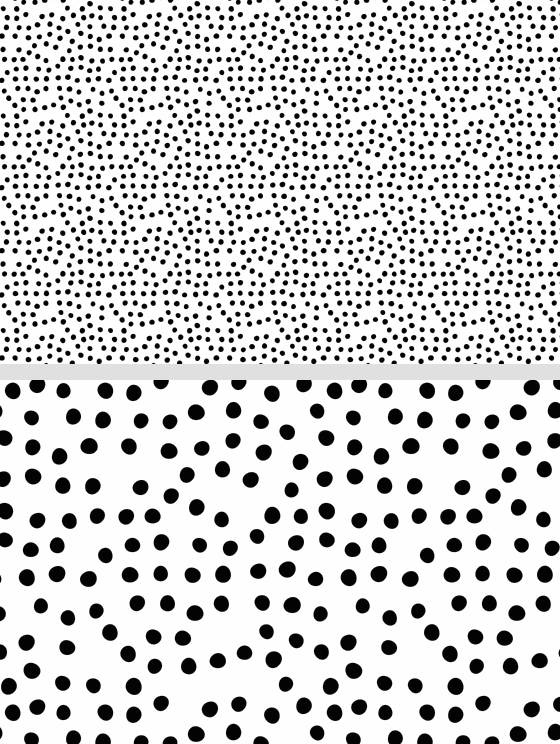
Top: the whole. Bottom: its middle third, enlarged.
Reproduce this pattern procedurally as a WebGL 2 fragment shader.

```glsl
#version 300 es
precision highp float;
// Evenly scattered black dots on white paper, repeating as a square tile.
// Each grid cell holds one jittered point; two rounds of mutual repulsion
// space the points out, then each is drawn as a slightly uneven disc.

#define CELLS_ACROSS 52.2   // grid cells over the canvas width
#define TILE 10             // cells per side of the repeating tile
#define JITTER 0.92         // random offset of a point inside its cell
#define SPACING 0.95        // distance below which points repel
#define PUSH 0.45           // strength of the repulsion
#define MAX_PUSH 0.3        // longest move in one round
#define RADIUS 0.241        // mean dot radius in cells
#define SIZE_VARIATION 0.07 // relative spread of the radius
#define WOBBLE 0.04         // relative unevenness of the outline
#define SOFTNESS 1.1        // edge width in pixels
#define INK vec3(0.01)
#define PAPER vec3(0.996)

uniform vec2 u_resolution;
out vec4 fragColor;

const int SIDE = 7;         // neighbourhood of cells around the pixel
const int MIDDLE = SIDE / 2;

uint mixBits(uint n) {
    n = (n ^ (n >> 16)) * 0x7feb352du;
    n = (n ^ (n >> 15)) * 0x846ca68bu;
    return n ^ (n >> 16);
}

// Two random values per cell, wrapped so the tile repeats
vec2 cellHash(ivec2 cell, int seed) {
    ivec2 c = ((cell % TILE) + TILE) % TILE;
    uint n = mixBits(uint(c.x + TILE * (c.y + TILE * seed)) + 71u);
    return vec2(n & 0xffffu, n >> 16) / 65535.0;
}

// Signed distance to an uneven disc
float dotDistance(vec2 offset, vec2 rnd) {
    float angle = atan(offset.y, offset.x + 1e-5);
    float radius = RADIUS * (1.0 + SIZE_VARIATION * (2.0 * rnd.x - 1.0));
    float phase = 6.2832 * rnd.y;
    float bump = sin(2.0 * angle + phase) + 0.5 * sin(3.0 * angle - 2.0 * phase);
    return length(offset) - radius * (1.0 + WOBBLE * bump);
}

void main() {
    vec2 p = gl_FragCoord.xy / u_resolution.x * CELLS_ACROSS;
    float pixel = CELLS_ACROSS / u_resolution.x;
    ivec2 home = ivec2(floor(p));
    vec2 local = fract(p);

    // Jittered points, relative to the home cell
    vec2 points[SIDE * SIDE];
    for (int y = 0; y < SIDE; y++)
    for (int x = 0; x < SIDE; x++) {
        ivec2 step2 = ivec2(x, y) - MIDDLE;
        vec2 jitter = JITTER * (cellHash(home + step2, 0) - 0.5);
        points[y * SIDE + x] = vec2(step2) + 0.5 + jitter;
    }

    // Repulsion: the valid block shrinks by one cell per round
    for (int round_ = 1; round_ < MIDDLE; round_++) {
        vec2 before[SIDE * SIDE] = points;
        for (int y = round_; y < SIDE - round_; y++)
        for (int x = round_; x < SIDE - round_; x++) {
            vec2 self = before[y * SIDE + x];
            vec2 move = vec2(0.0);
            for (int j = -1; j <= 1; j++)
            for (int i = -1; i <= 1; i++) {
                vec2 away = self - before[(y + j) * SIDE + x + i];
                float gap = length(away);
                if (gap > 0.0001) move += away / gap * max(SPACING - gap, 0.0);
            }
            move *= PUSH;
            move *= min(1.0, MAX_PUSH / max(length(move), 0.0001));
            points[y * SIDE + x] = self + move;
        }
    }

    // Nearest dot among the surrounding cells
    float nearest = 1.0;
    for (int y = -1; y <= 1; y++)
    for (int x = -1; x <= 1; x++) {
        vec2 center = points[(y + MIDDLE) * SIDE + x + MIDDLE];
        vec2 rnd = cellHash(home + ivec2(x, y), 1);
        nearest = min(nearest, dotDistance(local - center, rnd));
    }

    float ink = clamp(0.5 - nearest / (SOFTNESS * pixel), 0.0, 1.0);
    fragColor = vec4(mix(PAPER, INK, ink), 1.0);
}
```
